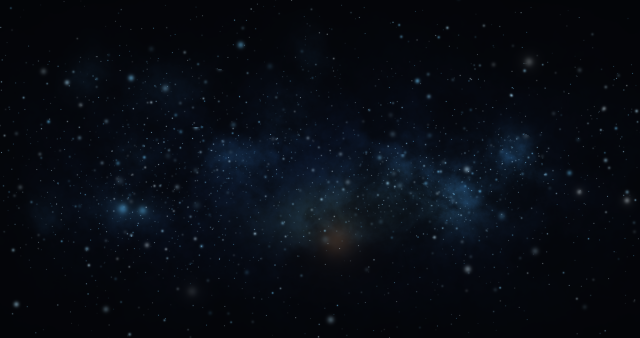
A Shadertoy shader for this background:

```glsl
const vec3 SPACE = vec3(0.016, 0.022, 0.038);
const vec3 HAZE = vec3(0.012, 0.032, 0.074);
const vec3 CLOUD = vec3(0.065, 0.155, 0.225);
const vec3 MOSS = vec3(0.050, 0.070, 0.032);
const vec3 EMBER = vec3(0.130, 0.085, 0.050);
const vec3 COLD_STAR = vec3(0.20, 0.40, 0.50);
const vec3 PALE_STAR = vec3(0.42, 0.44, 0.44);
const float WARP = 0.08;
const int OCTAVES = 6;
const int STAR_LAYERS = 6;
const float FINEST_CELL = 0.020;
const float CELL_GROWTH = 1.45;
const float STAR_SIZE = 0.085;

float hash(vec2 p) {
    return fract(sin(dot(p, vec2(127.1, 311.7))) * 43758.5);
}

float noise(vec2 p) {
    vec2 i = floor(p), f = fract(p);
    f = f * f * (3.0 - 2.0 * f);
    return mix(mix(hash(i), hash(i + vec2(1, 0)), f.x),
               mix(hash(i + vec2(0, 1)), hash(i + vec2(1, 1)), f.x), f.y);
}

float fbm(vec2 p) {
    float sum = 0.0, gain = 0.5;
    for (int i = 0; i < OCTAVES; i++) {
        sum += gain * noise(p);
        p = mat2(1.6, 1.2, -1.2, 1.6) * p + 3.7;
        gain *= 0.55;
    }
    return sum;
}

// Soft ellipse, one at its centre
float blob(vec2 p, vec2 centre, vec2 radius) {
    vec2 d = (p - centre) / radius;
    return exp(-dot(d, d));
}

// Brighter knots of the nebula
float cloudShape(vec2 p) {
    float c = 0.55 * blob(p, vec2(1.26, 0.46), vec2(0.22, 0.12));
    c += 0.45 * blob(p, vec2(1.38, 0.47), vec2(0.11, 0.07));
    c += 0.85 * blob(p, vec2(1.51, 0.55), vec2(0.065, 0.045));
    c += 0.35 * blob(p, vec2(1.58, 0.49), vec2(0.07, 0.03));
    c += 0.40 * blob(p, vec2(1.33, 0.35), vec2(0.08, 0.06));
    c += 0.50 * blob(p, vec2(0.70, 0.53), vec2(0.10, 0.07));
    c += 0.32 * blob(p, vec2(0.84, 0.64), vec2(0.06, 0.09));
    c += 0.16 * blob(p, vec2(0.92, 0.83), vec2(0.05, 0.10));
    c += 0.35 * blob(p, vec2(0.39, 0.39), vec2(0.12, 0.06));
    c += 0.35 * blob(p, vec2(0.40, 0.55), vec2(0.06, 0.05));
    c += 0.22 * blob(p, vec2(0.25, 0.79), vec2(0.05, 0.06));
    c += 0.18 * blob(p, vec2(0.50, 0.74), vec2(0.13, 0.07));
    c += 0.25 * blob(p, vec2(0.12, 0.38), vec2(0.06, 0.05));
    c += 0.22 * blob(p, vec2(0.95, 0.38), vec2(0.20, 0.09));
    return c;
}

// Scattered points, one at most in each cell
vec3 starLayer(vec2 p, float cell, float density, float seed) {
    vec2 q = mat2(0.88, 0.47, -0.47, 0.88) * p / cell + seed * 17.3;
    vec2 id = floor(q);
    float present = step(hash(id + seed), density);
    vec2 place = 0.2 + 0.6 * vec2(hash(id + 5.1), hash(id + 9.7));
    float size = cell * STAR_SIZE * mix(0.5, 1.0, hash(id + 2.3));
    float drawn = max(size, 0.55 / iResolution.y);
    float d = length(fract(q) - place) * cell / drawn;
    float light = exp(-d * d) * min(1.0, size / drawn);
    float power = mix(0.2, 1.0, pow(hash(id + 7.9), 2.0));
    return present * light * power * mix(COLD_STAR, PALE_STAR, hash(id + 3.3));
}

// Bright core inside a faint halo
float beacon(vec2 p, vec2 centre, float radius) {
    return blob(p, centre, vec2(radius)) + 0.2 * blob(p, centre, vec2(2.5 * radius));
}

void mainImage(out vec4 fragColor, in vec2 fragCoord) {
    vec2 p = fragCoord / iResolution.y;
    vec2 q = p + WARP * (vec2(fbm(p * 6.0), fbm(p * 6.0 + 31.0)) - 0.53);

    // Nebula
    float billow = smoothstep(0.28, 0.78, fbm(q * 9.0 + 4.0));
    float grain = mix(0.6, 1.4, fbm(p * 45.0));
    float haze = blob(q, vec2(1.08, 0.46), vec2(0.62, 0.29))
               + 0.32 * blob(q, vec2(0.40, 0.47), vec2(0.40, 0.28));
    float cloud = cloudShape(q);
    vec3 color = SPACE * mix(0.75, 1.0, blob(p, vec2(0.95, 0.5), vec2(1.3, 0.6)));
    color += HAZE * haze * mix(0.45, 1.15, billow) * grain;
    color += CLOUD * cloud * mix(0.25, 1.15, billow) * grain;

    // Warm glow low in the middle
    float moss = blob(q, vec2(0.96, 0.36), vec2(0.20, 0.09))
               + 0.8 * blob(q, vec2(1.20, 0.41), vec2(0.20, 0.10));
    color += MOSS * moss * mix(0.25, 0.85, billow);
    color += EMBER * blob(p, vec2(0.995, 0.29), vec2(0.045));
    color += 0.25 * EMBER * blob(p, vec2(0.995, 0.30), vec2(0.11));

    // Star field, thicker along the band and in the clouds
    float band = blob(p, vec2(0.95, 0.50), vec2(1.4, 0.36));
    float crowd = blob(p, vec2(0.48, 0.45), vec2(0.28, 0.25));
    float density = 0.03 + 0.24 * band + 0.28 * crowd + 0.65 * cloud;
    float cell = FINEST_CELL;
    for (int i = 0; i < STAR_LAYERS; i++) {
        color += starLayer(p, cell, density, float(i) + 1.0);
        cell *= CELL_GROWTH;
    }

    // Leading stars
    color += 0.65 * COLD_STAR * beacon(p, vec2(0.363, 0.383), 0.014);
    color += 0.60 * COLD_STAR * beacon(p, vec2(0.422, 0.377), 0.012);
    color += 0.45 * PALE_STAR * beacon(p, vec2(1.565, 0.817), 0.012);
    color += 0.65 * PALE_STAR * beacon(p, vec2(1.714, 0.432), 0.007);
    color += 0.65 * PALE_STAR * beacon(p, vec2(1.855, 0.407), 0.008);
    color += 0.20 * PALE_STAR * beacon(p, vec2(0.568, 0.138), 0.014);
    fragColor = vec4(color, 1.0);
}
```
